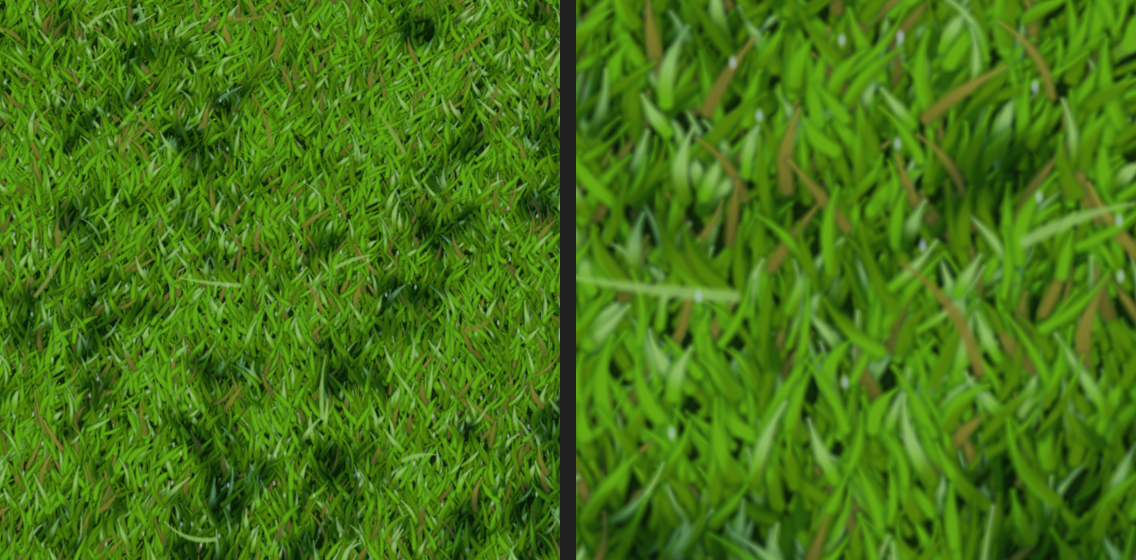
Left: the whole. Right: its middle third, enlarged.
Write a Shadertoy shader that draws this texture.

```glsl
// Dense lawn seen from above at a slant: stacked layers of curved, tapered blades
// scattered on jittered grids, each casting a soft green shadow on those below.
// Layered sines vary lean and light in clumps; sparse dry stalks and glints lie on top.

#define LAYERS 10
#define DENSITY 31.0        // blade cells per canvas height
#define HALF_LENGTH 0.92    // in cells
#define HALF_WIDTH 0.125    // in cells
#define SOFTNESS 0.0029     // edge blur in canvas units
#define LEAN_SPREAD 1.75    // random range of blade angles
#define SHADOW 0.55
#define CLUMP_CONTRAST 0.27
#define STALK_DENSITY 8.0
#define STALK_CHANCE 0.25
#define GLINT_DENSITY 60.0
#define GLINT_CHANCE 0.03

const vec3 SOIL   = vec3(0.07, 0.17, 0.03);
const vec3 SHADE  = vec3(0.16, 0.36, 0.03);
const vec3 GREEN  = vec3(0.32, 0.51, 0.03);
const vec3 BRIGHT = vec3(0.38, 0.66, 0.07);
const vec3 PALE   = vec3(0.55, 0.73, 0.38);
const vec3 STRAW  = vec3(0.50, 0.47, 0.18);
const vec3 GLINT  = vec3(0.68, 0.76, 0.80);
const vec3 SHADOW_TINT = vec3(0.50, 0.66, 0.80);

vec3 hash3(vec2 p) {
    vec3 h = fract(vec3(p.xyx) * vec3(0.1031, 0.1030, 0.0973));
    h += dot(h, h.yxz + 33.33);
    return fract((h.xxy + h.yzz) * h.zyx);
}

// Warped layered sines, roughly -1 to 1
float waves(vec2 p) {
    p += 0.8 * sin(p.yx * vec2(0.73, 0.91) + vec2(1.3, 4.1));
    float broad = sin(p.x + 0.6 * p.y) * sin(1.2 * p.y - 0.5 * p.x + 2.0);
    float fine = sin(2.3 * p.x - 1.1 * p.y + 0.7) * sin(2.1 * p.y + 0.9 * p.x);
    return 0.6 * broad + 0.5 * fine;
}

// x: signed distance to the edge, y: place along the blade (-1 root, 1 tip), z: offset across
vec3 blade(vec2 p, float angle, float bend, float halfLength, float halfWidth) {
    float c = cos(angle), s = sin(angle);
    vec2 q = vec2(c * p.x - s * p.y, s * p.x + c * p.y);
    float along = clamp(q.y / halfLength, -1.0, 1.0);
    float across = q.x - bend * halfLength * along * along;
    float width = halfWidth * (1.0 - 0.7 * smoothstep(-0.3, 1.0, along));
    float cap = max(abs(q.y) - halfLength, 0.0);
    return vec3(length(vec2(across, cap)) - width, along, across / halfWidth);
}

vec3 grassRamp(float tone) {
    vec3 color = mix(SOIL, SHADE, smoothstep(0.0, 0.22, tone));
    color = mix(color, GREEN, smoothstep(0.25, 0.43, tone));
    return mix(color, BRIGHT, smoothstep(0.57, 0.76, tone));
}

void addBlades(inout vec3 color, vec2 uv, float depth, float clump, float lean) {
    vec2 p = uv * DENSITY + 20.0 + depth * vec2(173.7, 97.3);
    vec2 home = floor(p);
    float soft = SOFTNESS * DENSITY;
    for (int j = 1; j >= -1; j--)
    for (int i = -1; i <= 1; i++) {
        vec2 id = home + vec2(i, j);
        vec3 place = hash3(id);
        vec3 look = hash3(id + 51.7);
        float angle = lean + (place.z - 0.5) * LEAN_SPREAD;
        float size = mix(0.45, 1.0, look.y);
        vec3 b = blade(p - id - place.xy, angle, (look.z - 0.5) * 0.45,
                       HALF_LENGTH * size, HALF_WIDTH * mix(0.65, 1.2, look.z));
        color *= mix(vec3(1.0), SHADOW_TINT, SHADOW * smoothstep(0.17, -0.06, b.x));

        float tone = 0.12 + 0.66 * look.x + 0.22 * depth + CLUMP_CONTRAST * clump
                   + 0.12 * b.y - 0.10 * b.z;
        vec3 tint = grassRamp(tone);
        float kind = fract(look.x * 7.3 + place.z * 5.1);
        tint = mix(tint, PALE, step(0.86, kind) * smoothstep(-1.0, 0.0, b.y));
        vec3 dry = STRAW * (0.82 + 0.25 * look.y + 0.12 * b.y);
        tint = mix(tint, dry, 0.9 * step(kind, 0.085));
        color = mix(color, tint, smoothstep(soft, -soft, b.x));
    }
}

// Long thin dry stalks lying across the lawn
void addStalks(inout vec3 color, vec2 uv) {
    vec2 p = uv * STALK_DENSITY + 31.0;
    float soft = SOFTNESS * STALK_DENSITY;
    for (int j = -1; j <= 1; j++)
    for (int i = -1; i <= 1; i++) {
        vec2 id = floor(p) + vec2(i, j);
        vec3 place = hash3(id + 9.0);
        vec3 look = hash3(id + 77.0);
        vec3 b = blade(p - id - place.xy, (place.z - 0.5) * 3.1, (look.y - 0.5) * 0.5,
                       mix(0.2, 0.45, look.z), 0.03);
        float mask = step(look.x, STALK_CHANCE) * smoothstep(soft, -soft, b.x);
        color = mix(color, mix(STRAW, PALE, smoothstep(0.2, 0.6, look.y)), 0.85 * mask);
    }
}

void addGlints(inout vec3 color, vec2 uv) {
    vec2 p = uv * GLINT_DENSITY + 13.0;
    vec3 h = hash3(floor(p));
    vec2 offset = fract(p) - mix(vec2(0.35), vec2(0.65), h.xy);
    float mask = smoothstep(0.30, 0.04, length(offset * vec2(1.3, 0.75)));
    color = mix(color, GLINT, 0.7 * mask * step(h.z, GLINT_CHANCE));
}

void mainImage(out vec4 fragColor, in vec2 fragCoord) {
    vec2 uv = fragCoord / iResolution.y;
    // Nearer blades at the bottom are drawn a little taller
    vec2 ground = vec2(uv.x, uv.y * (0.9 + 0.15 * uv.y));
    float clump = waves(ground * 19.0 + 3.0) + 0.7 * waves(ground * 7.0)
                + 0.3 * (uv.y - 0.5);
    float lean = 0.1 + 0.3 * waves(ground * 4.0 + 8.0);

    vec3 color = SOIL;
    for (int layer = 1; layer <= LAYERS; layer++)
        addBlades(color, ground, float(layer) / float(LAYERS), clump, lean);
    // Hollows between clumps sink into green shadow
    color *= mix(vec3(1.0), SHADOW_TINT, 0.8 * smoothstep(-0.2, -1.0, clump));
    addStalks(color, ground);
    addGlints(color, ground);
    fragColor = vec4(color, 1.0);
}
```
